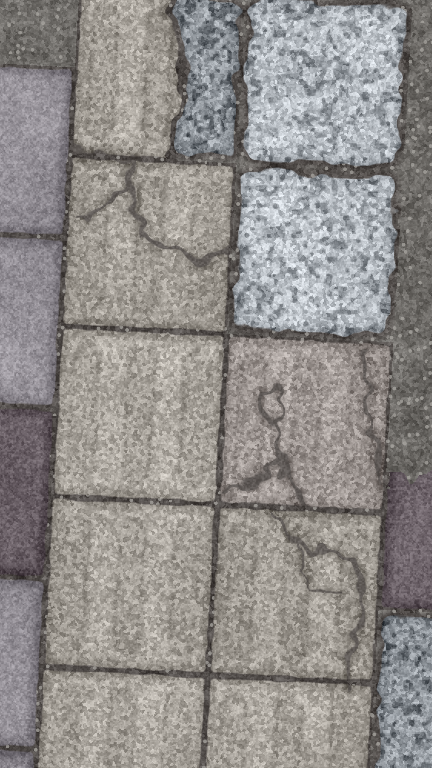
A WebGL 1 fragment shader for this texture:

```glsl
precision mediump float;
// Worn paving: a slightly turned grid of ribbed slabs, speckled granite and
// plain side pavers. Box distances cut the joints, bent segments the cracks,
// and cellular noise gives stone grain, dirt and loose grit.
uniform vec2 u_resolution;

const float HEIGHT = 7.68;             // canvas height in paving units
const vec2 PITCH = vec2(1.67, 1.71);   // slab spacing
const vec3 SAND = vec3(0.675, 0.655, 0.625);
const vec3 ROSE = vec3(0.645, 0.615, 0.600);
const vec3 SLATE = vec3(0.565, 0.548, 0.575);
const vec3 PLUM = vec3(0.435, 0.395, 0.420);
const vec3 GRANITE = vec3(0.730, 0.752, 0.775);
const vec3 DIRT = vec3(0.425, 0.415, 0.400);
const vec3 JOINT = vec3(0.300, 0.280, 0.270);

float hash(vec2 p) {
  vec3 h = fract(vec3(p.xyx) * 0.1031);
  h += dot(h, h.yzx + 33.33);
  return fract((h.x + h.y) * h.z);
}

float noise(vec2 p) {
  vec2 i = floor(p), f = fract(p);
  f = f * f * (3.0 - 2.0 * f);
  return mix(mix(hash(i), hash(i + vec2(1.0, 0.0)), f.x),
             mix(hash(i + vec2(0.0, 1.0)), hash(i + 1.0), f.x), f.y);
}

// Nearest feature point: x = distance, y = random value of its cell
vec2 cells(vec2 p) {
  vec2 i = floor(p), best = vec2(9.0, 0.0);
  for (int y = -1; y <= 1; y++) {
    for (int x = -1; x <= 1; x++) {
      vec2 c = i + vec2(float(x), float(y));
      float d = length(c + vec2(hash(c), hash(c + 57.0)) - p);
      if (d < best.x) best = vec2(d, hash(c + 113.0));
    }
  }
  return best;
}

float box(vec2 p, vec2 halfSize, float r) {
  vec2 d = abs(p) - halfSize + r;
  return length(max(d, 0.0)) + min(max(d.x, d.y), 0.0) - r;
}

float segment(vec2 p, vec2 a, vec2 b) {
  vec2 ab = b - a;
  return length(p - a - ab * clamp(dot(p - a, ab) / dot(ab, ab), 0.0, 1.0));
}

float crack(vec2 p, vec2 a, vec2 b, vec2 c, vec2 d) {
  return min(segment(p, a, b), min(segment(p, b, c), segment(p, c, d)));
}

// All fractures, as distance to the nearest one
float fractures(vec2 p) {
  float d = crack(p, vec2(0.70, 1.48), vec2(1.30, 1.62), vec2(1.26, 1.88), vec2(0.82, 2.18));
  d = min(d, crack(p, vec2(1.26, 1.85), vec2(1.42, 2.38), vec2(1.95, 2.58), vec2(2.30, 2.50)));
  d = min(d, crack(p, vec2(2.75, 4.22), vec2(2.80, 4.62), vec2(2.92, 4.90), vec2(3.08, 5.08)));
  d = min(d, crack(p, vec2(2.78, 4.55), vec2(2.68, 4.76), vec2(2.45, 4.86), vec2(2.22, 4.90)));
  d = min(d, abs(length((p - vec2(2.73, 4.06)) * vec2(1.2, 0.85)) - 0.14));
  d = min(d, crack(p, vec2(3.66, 3.50), vec2(3.70, 4.00), vec2(3.74, 4.40), vec2(3.80, 4.85)));
  d = min(d, crack(p, vec2(2.72, 5.15), vec2(3.05, 5.45), vec2(3.50, 5.62), vec2(3.62, 5.95)));
  d = min(d, crack(p, vec2(3.62, 5.95), vec2(3.60, 6.25), vec2(3.50, 6.55), vec2(3.47, 6.85)));
  return min(d, 0.015 + crack(p, vec2(3.05, 5.45), vec2(2.98, 5.72), vec2(3.15, 5.85), vec2(3.42, 5.92)));
}

// Worn ribs: three upright capsules per slab; returns the shade to remove
float ribs(vec2 f, float wear) {
  float x = (fract(f.x / PITCH.x * 3.0) - 0.5) * PITCH.x / 3.0;
  float r = length(vec2(x, max(abs(f.y - 0.5 * PITCH.y) - 0.54, 0.0)));
  float rim = smoothstep(0.05, 0.0, abs(r - 0.13));
  return (0.045 * smoothstep(0.16, 0.10, r) + 0.055 * rim) * wear;
}

void main() {
  float px = HEIGHT / u_resolution.y;
  vec2 p = gl_FragCoord.xy * px;
  p.y = HEIGHT - p.y;
  float soft = noise(p * 1.7), rough = noise(p * 9.0);
  vec2 wobble = vec2(rough, noise(p * 9.0 + 40.0)) - 0.5;

  // Turned grid; the side columns are shifted along their length
  vec2 d = p - vec2(2.27, 3.34);
  vec2 q = vec2(d.x + 0.056 * d.y, d.y - 0.05 * d.x);
  float col = floor(q.x / PITCH.x);
  bool left = col < -1.5, right = col > 0.5;
  q.y -= left ? 0.83 : (right ? 0.97 : 0.0);
  float row = floor(q.y / PITCH.y);
  vec2 f = q - vec2(col, row) * PITCH;

  // Slab kinds, with one slab broken off beside a granite piece
  float split = p.x - 1.79 - 0.06 * sin(p.y * 5.0 - 2.6) - 0.12 * wobble.x;
  bool broken = col == -1.0 && row < -1.5;
  bool granite = (col == 0.0 && row < -0.5) || (right && row > 0.5) || (broken && split > 0.0);
  bool bare = (left && row < -2.5) || (right && p.y < 4.75 + 0.3 * wobble.y);
  float gap = granite ? 0.065 : 0.028;
  float edge = box(f - 0.5 * PITCH, 0.5 * PITCH - gap, granite ? 0.09 : 0.04);
  edge += wobble.x * (granite ? 0.10 : 0.025);
  if (broken) edge = max(edge, 0.035 - abs(split));
  if (bare) edge = 1.0;

  // Slab surface
  vec2 grain = cells(p * 30.0);
  float fine = noise(p * 65.0) - 0.5;
  float tone = hash(vec2(col, row) + 20.0) - 0.5;
  vec3 slab = col == 0.0 && row == 0.0 ? ROSE : SAND;
  if (left || right) slab = row == 0.0 ? PLUM : SLATE;
  float contrast = left || right ? 0.10 : 0.20;
  if (granite) {
    slab = GRANITE - (broken || right ? 0.13 : 0.0);
    slab -= 0.20 * smoothstep(0.52, 0.78, noise(p * 17.0 + 9.0));
    contrast = 0.24;
  } else if (!left && !right) {
    slab -= ribs(f, 0.6 + 0.8 * soft);
  }
  slab += (grain.y - 0.5) * contrast + fine * 0.14 + tone * 0.04;
  slab += (soft - 0.5) * 0.08 + (rough - 0.5) * 0.05;
  slab -= 0.12 * smoothstep(-0.13, 0.0, edge);

  // Soil in joints and bare ground, sprinkled with pale grit
  vec3 soil = mix(JOINT, DIRT, smoothstep(0.0, 0.12, edge));
  soil += (grain.y - 0.5) * 0.14 + fine * 0.10 + (rough - 0.5) * 0.12;
  vec2 grit = cells(p * 13.0 + 5.0);
  float stone = smoothstep(0.30, 0.18, grit.x) * step(0.78, grit.y);
  soil = mix(soil, vec3(0.66, 0.65, 0.63), 0.75 * stone);

  // Cracks open and close along their length
  float line = fractures(p + 0.14 * wobble) - 0.012 - 0.028 * noise(p * 5.0 + 70.0);
  float opened = bare ? 0.0 : 1.0 - smoothstep(-px, px, line);
  slab -= 0.09 * smoothstep(0.09, 0.0, line);
  slab = mix(slab, JOINT + 0.05 + fine * 0.12, 0.85 * opened);

  vec3 color = mix(slab, soil, smoothstep(-px, px, edge));
  gl_FragColor = vec4(clamp(color, 0.0, 1.0), 1.0);
}
```
